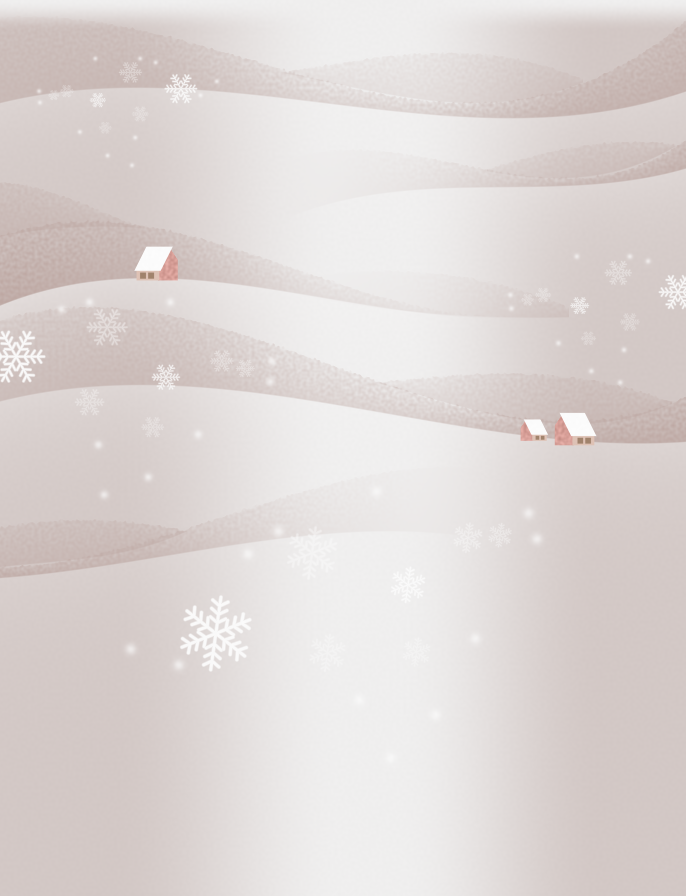
This background is drawn by a Shadertoy shader. Its source:

```glsl
// Pale winter hills: speckled mauve ribbons over a soft vertical band of light,
// with snowy cottages. Hill edges are cubics; one motif of flakes and dots
// is mirrored, scaled and turned to make every flurry.

const float ASPECT = .766; // design width over height
const vec3 SIDE = vec3(.825, .783, .773);
const vec3 LIGHT = vec3(.938, .935, .934);
const vec3 MAUVE = vec3(.74, .655, .635);
const vec3 SNOW = vec3(.985);
const vec3 BRICK = vec3(.85, .61, .58);
const vec3 WALL = vec3(.87, .76, .71);
const vec3 WINDOW = vec3(.55, .43, .33);
const float GRAIN_SCALE = 260.;
const float GRAIN_DEPTH = .9;
const float BANK = .28; // snow brightness below a hill
const float BANK_FALLOFF = 15.;

// Motif in units of its main flake: x, y, radius, opacity
const vec4 FLAKES[7] = vec4[7](
  vec4(0, 0, 1, .95), vec4(3.1, 1, .7, .45), vec4(5.1, -.7, .48, .9),
  vec4(2.5, -1.55, .5, .4), vec4(7, -.15, .4, .45), vec4(7.8, -.4, .32, .45),
  vec4(4.65, -2.4, .38, .4));
const vec2 DOTS[11] = vec2[11](
  vec2(5.25, 1.85), vec2(2.5, 1.85), vec2(1.55, 1.6), vec2(-2.2, .45),
  vec2(-1.2, -.4), vec2(6.2, -2.65), vec2(4.5, -4.1), vec2(3, -4.7),
  vec2(2.8, -3), vec2(8.7, -.15), vec2(8.65, -.85));

float aa, grain, glow; // output pixel size, speckle, central light
vec2 p;                // position in canvas heights
vec3 col;

float corner(vec2 cell, vec2 f, vec2 o) {
  float h = 6.2832 * fract(sin(dot(cell + o, vec2(127.1, 311.7))) * 43758.5);
  return dot(vec2(cos(h), sin(h)), f - o);
}

float gradientNoise(vec2 q) {
  vec2 i = floor(q), f = fract(q), w = f * f * (3. - 2. * f), e = vec2(1, 0);
  return mix(mix(corner(i, f, e.yy), corner(i, f, e.xy), w.x),
             mix(corner(i, f, e.yx), corner(i, f, e.xx), w.x), w.y);
}

// Cubic through four heights at t = 0, 1/3, 2/3, 1
float edge(vec4 heights, float t) {
  float s = 3. * t, a = s - 1., b = s - 2., c = s - 3.;
  return dot(heights, vec4(-a * b * c / 6., s * b * c / 2., -s * a * c / 2., s * a * b / 6.));
}

// Ribbon between two edges; strength runs left to right, bank lights the snow below
void hill(float left, float right, vec4 top, vec4 base, vec2 strength, float bank) {
  float t = (p.x / ASPECT - left) / (right - left);
  if (t < 0. || t > 1.) return;
  float hi = edge(top, t) + grain * .003, lo = edge(base, t);
  float inside = smoothstep(-aa, aa, hi - p.y) * smoothstep(-aa, aa, p.y - lo);
  float depth = clamp((hi - p.y) / max(hi - lo, .001), 0., 1.);
  float power = mix(strength.x, strength.y, t);
  float below = smoothstep(-aa, aa, lo - p.y) * exp(-max(lo - p.y, 0.) * BANK_FALLOFF);
  col = mix(col, LIGHT + .02, bank * below * smoothstep(0., .25, power));
  power *= mix(.55, 1.1, depth) * (1. - .35 * glow) * (1. + GRAIN_DEPTH * grain * (1.4 - depth));
  col = mix(col, MAUVE, clamp(inside * power, 0., 1.));
}

float box(vec2 q, vec2 lo, vec2 hi, float soft) {
  vec2 m = smoothstep(-soft, soft, q - lo) * smoothstep(-soft, soft, hi - q);
  return m.x * m.y;
}

// Cottage with its foot at one corner; side = -1 mirrors it
void cottage(vec2 foot, float size, float side) {
  vec2 q = (p - foot) / size * vec2(side, 1);
  float soft = .7 * aa / size;
  float gable = box(q, vec2(.54, 0), vec2(.99, .8), soft)
    * smoothstep(-soft, soft, .77 - 1.5 * abs(q.x - .79) - q.y);
  col = mix(col, BRICK + .12 * grain, gable * .9);
  col = mix(col, WALL, box(q, vec2(.05, 0), vec2(.57, .3), soft));
  col = mix(col, WINDOW, .75 * box(q, vec2(.13, .04), vec2(.45, .18), soft)
    * smoothstep(.01, .04, abs(q.x - .29)));
  q.x -= .5 * (q.y - .22);
  col = mix(col, SNOW, box(q, vec2(0, .22), vec2(.6, .77), soft));
}

float segment(vec2 q, vec2 d) {
  return length(q - d * clamp(dot(q, d) / dot(d, d), 0., 1.));
}

// Six-armed flake of radius 1, folded into half a sector
float flake(vec2 q, float soft) {
  if (dot(q, q) > 1.7) return 0.;
  float a = mod(atan(q.y, q.x) + .5236, 1.0472) - .5236;
  q = length(q) * vec2(cos(a), abs(sin(a)));
  float d = segment(q, vec2(.95, 0));
  for (float x = .28; x < .8; x += .22) d = min(d, segment(q - vec2(x, 0), vec2(.13, .2)));
  return 1. - smoothstep(-soft, soft, d - .045);
}

void flurry(vec2 centre, float size, float side, float turn) {
  float c = cos(turn), s = sin(turn);
  vec2 q = mat2(c, -s, s, c) * (p - centre) / size * vec2(side, 1);
  for (int i = 0; i < 7; i++) {
    vec4 f = FLAKES[i];
    col = mix(col, SNOW, f.w * flake((q - f.xy) / f.z, aa / size / f.z));
  }
  for (int i = 0; i < 11; i++) {
    vec2 d = q - DOTS[i];
    col = mix(col, SNOW, .65 * exp(-dot(d, d) * 55.));
  }
}

void mainImage(out vec4 fragColor, in vec2 fragCoord) {
  vec2 uv = fragCoord / iResolution.xy;
  p = uv * vec2(ASPECT, 1);
  aa = 1. / iResolution.y;
  grain = gradientNoise(p * GRAIN_SCALE);
  glow = smoothstep(.16, .5, uv.x) * (1. - smoothstep(.58, .88, uv.x));
  col = mix(SIDE, LIGHT, glow);

  // Hills from far to near
  hill(.41, .85, vec4(.919, .936, .939, .911), vec4(.919, .896, .885, .908), vec2(.3), 0.);
  hill(0., 1., vec4(.98, .94, .885, .977), vec4(.885, .897, .87, .898), vec2(.4, .6), BANK);
  hill(.71, 1., vec4(.811, .831, .841, .836), vec4(.809, .801, .81, .844), vec2(.25, .4), 0.);
  hill(.407, 1., vec4(.818, .826, .801, .844), vec4(.753, .788, .792, .812), vec2(0, .65), BANK);
  hill(0., .25, vec4(.796, .783, .758, .738), vec4(.736, .745, .747, .742), vec2(.45, .3), 0.);
  hill(.42, .83, vec4(.688, .697, .688, .656), vec4(.673, .656, .647, .646), vec2(0, .3), 0.);
  hill(0., .76, vec4(.736, .741, .68, .647), vec4(.659, .689, .663, .646), vec2(.8, 0), BANK * 1.6);
  hill(.54, 1., vec4(.572, .582, .577, .544), vec4(.575, .542, .527, .557), vec2(.35, .45), 0.);
  hill(0., 1., vec4(.642, .631, .547, .557), vec4(.552, .565, .525, .507), vec2(.35, .75), BANK);
  hill(0., .28, vec4(.411, .419, .417, .406), vec4(.367, .374, .385, .41), vec2(.45), 0.);
  hill(0., .71, vec4(.367, .401, .458, .476), vec4(.355, .379, .404, .398), vec2(.7, 0), BANK * .6);

  cottage(vec2(.15, .687), .049, 1.);
  cottage(vec2(.666, .503), .047, -1.);
  cottage(vec2(.612, .508), .031, -1.);

  flurry(vec2(.202, .901), .0182, -1., 0.);
  flurry(vec2(.757, .674), .0215, -1., 0.);
  flurry(vec2(.018, .602), .0328, 1., 0.);
  flurry(vec2(.241, .293), .043, 1., .384);

  // Mist along the top and a faint paper tooth
  col = mix(col, LIGHT, smoothstep(.965, 1., p.y));
  fragColor = vec4(col + .008 * grain, 1);
}
```
